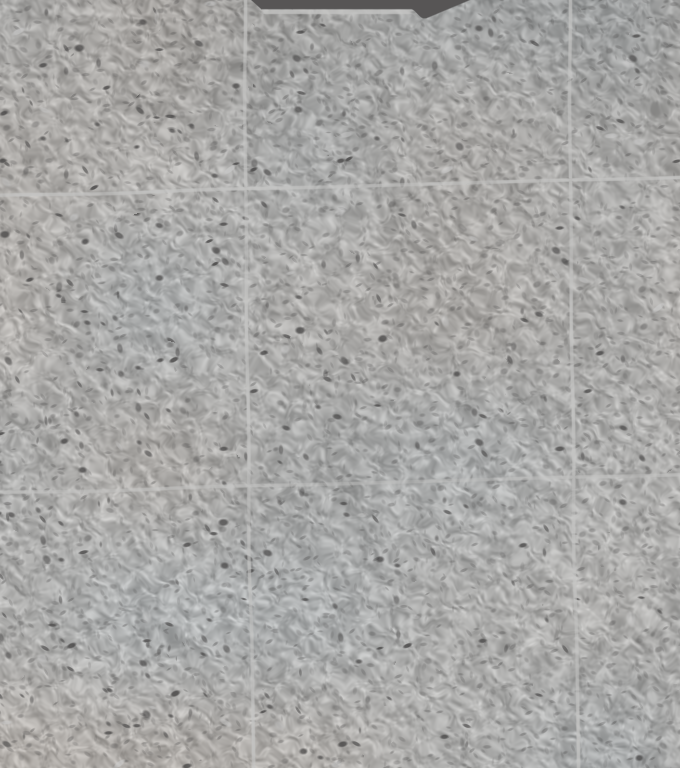
This texture is drawn by a Shadertoy shader. Its source:

```glsl
// Grey speckled granite tiles with thin pale joints and a dark notch at the top edge.
#define TILE_SIZE vec2(0.423, 0.387)
#define TILE_ORIGIN vec2(0.329, 0.357)
#define JOINT_SLANT vec2(0.011, 0.028)
#define JOINT_HALF_WIDTH 0.0022
#define JOINT_COLOR vec3(0.77, 0.77, 0.765)
#define STONE_COLOR vec3(0.675, 0.671, 0.663)
#define FLECK_COLOR vec3(0.27, 0.265, 0.265)
#define NOTCH_COLOR vec3(0.34, 0.335, 0.335)
#define GRAIN_SCALE 115.0
#define GRAIN_CONTRAST 0.29
#define FLECK_TILT -0.6

float hash(vec2 p) {
    return fract(sin(dot(p, vec2(127.1, 311.7))) * 43758.5453);
}

float noise(vec2 p) {
    vec2 cell = floor(p), f = fract(p);
    f = f * f * (3.0 - 2.0 * f);
    float low = mix(hash(cell), hash(cell + vec2(1, 0)), f.x);
    float high = mix(hash(cell + vec2(0, 1)), hash(cell + vec2(1, 1)), f.x);
    return mix(low, high, f.y);
}

mat2 rotate(float a) {
    return mat2(cos(a), -sin(a), sin(a), cos(a));
}

// Coverage of jittered oval chips; share is the fraction of cells in use.
float flecks(vec2 p, float cellSize, float share, float pixel) {
    vec2 q = p / cellSize, base = floor(q);
    float cover = 0.0;
    for (int j = -1; j <= 1; j++) {
        for (int i = -1; i <= 1; i++) {
            vec2 id = base + vec2(i, j);
            float shape = hash(id + 17.3), strength = hash(id + 41.9);
            vec2 v = q - id - vec2(hash(id), hash(id + 7.7));
            v = rotate(FLECK_TILT + 2.6 * (strength - 0.5)) * v;
            v.y *= 1.3 + 1.5 * shape;
            float radius = mix(0.25, 0.48, hash(id + 63.1));
            float soft = 0.09 + pixel / cellSize;
            float chip = 1.0 - smoothstep(radius - soft, radius + soft, length(v));
            cover = max(cover, chip * (0.45 + 0.55 * strength) * step(hash(id + 90.2), share));
        }
    }
    return cover;
}

// Fine stone grain, warped into short curved streaks.
float grain(vec2 p) {
    vec2 warp = vec2(noise(p * 60.0), noise(p * 60.0 + 31.0)) - 0.5;
    vec2 q = rotate(FLECK_TILT) * (p + 0.012 * warp) * GRAIN_SCALE;
    float streaks = noise(q * vec2(0.75, 1.5));
    float grit = noise(q * 2.1 + 53.0);
    return 0.65 * streaks + 0.35 * grit - 0.5;
}

vec3 stone(vec2 p, vec2 tile, float pixel) {
    float leftness = 1.0 - smoothstep(0.1, 0.75, p.x);
    vec3 color = STONE_COLOR + GRAIN_CONTRAST * grain(p);

    // Broad cloudy shade, warm and cool patches, slight change per tile
    color += 0.035 * (noise(p * 9.0 + 5.0) - 0.5) + 0.012 * (hash(tile + 3.0) - 0.5);
    color += vec3(0.028, 0.0, -0.022) * (noise(p * 5.0 + 21.0) - 0.5);
    color -= 0.03 * smoothstep(0.75, 1.0, p.y);

    // Soft grey flecks, then sparse dark chips, denser to the left
    float patches = noise(p * 14.0 + 80.0);
    color = mix(color, FLECK_COLOR, 0.34 * flecks(p, 0.0105, 0.22 + 0.25 * patches, pixel));
    float darkShare = 0.04 + 0.10 * leftness * patches;
    color = mix(color, FLECK_COLOR, 0.85 * flecks(p + 3.1, 0.0125, darkShare, pixel));

    // Rare pale crystals
    return mix(color, vec3(0.80), 0.6 * flecks(p + 8.4, 0.018, 0.008, pixel));
}

void mainImage(out vec4 fragColor, in vec2 fragCoord) {
    float pixel = 1.0 / iResolution.y;
    vec2 p = fragCoord * pixel;

    // Slightly skewed, wavering tile grid
    vec2 wobble = 0.004 * (vec2(noise(vec2(p.y * 7.0, 2.0)), noise(vec2(p.x * 7.0, 9.0))) - 0.5);
    vec2 grid = (p - TILE_ORIGIN + vec2(p.y, -p.x) * JOINT_SLANT + wobble) / TILE_SIZE;
    vec2 jointDist = abs(fract(grid + 0.5) - 0.5) * TILE_SIZE;
    vec3 color = stone(p, floor(grid), pixel);

    // Pale joints, worn unevenly along their length
    vec2 joint = 1.0 - smoothstep(JOINT_HALF_WIDTH - pixel, JOINT_HALF_WIDTH + pixel, jointDist);
    vec2 wear = vec2(noise(vec2(p.y * 30.0, 4.0)), noise(vec2(p.x * 30.0, 6.0)));
    wear = 0.5 + 0.4 * wear;
    wear.y *= mix(0.75, 1.0, smoothstep(0.45, 0.65, p.y));
    color = mix(color, JOINT_COLOR, max(joint.x * wear.x, joint.y * wear.y));

    // Dark notch with a pale lip along its lower edge
    float depth = 0.012 + 0.012 * smoothstep(0.535, 0.552, p.x);
    depth = min(depth, min((p.x - 0.327) * 0.9, (0.612 - p.x) * 0.42));
    float inside = p.y - (1.0 - depth);
    float lip = 1.0 - smoothstep(0.002, 0.002 + 2.0 * pixel, abs(inside + 0.003));
    lip *= smoothstep(0.335, 0.345, p.x) * (1.0 - smoothstep(0.53, 0.545, p.x));
    color = mix(color, JOINT_COLOR, 0.8 * lip);
    color = mix(color, NOTCH_COLOR, smoothstep(-pixel, pixel, inside));

    fragColor = vec4(clamp(color, 0.0, 1.0), 1.0);
}
```
